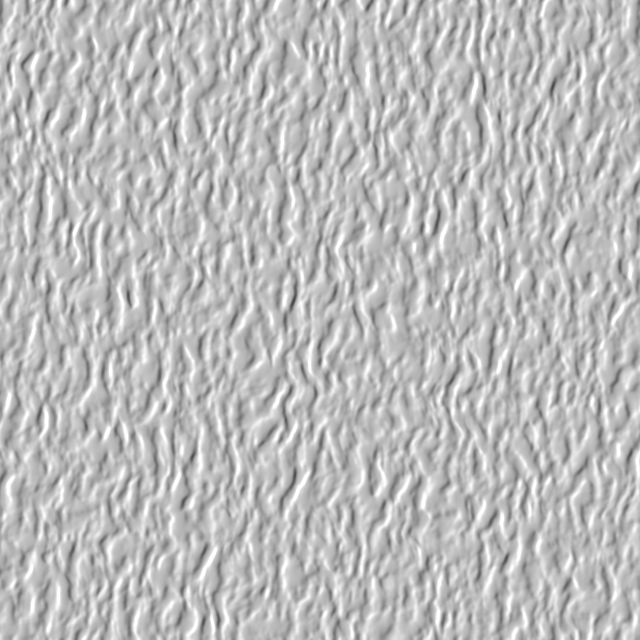
Give the GLSL for this texture, as a WebGL 2 fragment shader.

```glsl
#version 300 es
precision highp float;

uniform vec2 u_resolution;
out vec4 fragColor;

// Integer hash giving a vector in [-1, 1] per lattice cell
vec2 hashGradient(ivec2 cell, uint seed) {
    uvec2 q = uvec2(cell) * uvec2(1597u, 3571u) + uvec2(seed * 739u, seed * 491u);
    q = q * 1664525u + 1013904223u;
    q.x += q.y * 1664525u;
    q.y += q.x * 1664525u;
    q ^= q >> 16u;
    q.x += q.y * 1664525u;
    q.y += q.x * 1664525u;
    q ^= q >> 16u;
    return vec2(q & 65535u) / 32767.5 - 1.0;
}

float gradientNoise(vec2 p, uint seed) {
    ivec2 cell = ivec2(floor(p));
    vec2 f = fract(p);
    vec2 w = f * f * f * (f * (f * 6.0 - 15.0) + 10.0);
    float a = dot(hashGradient(cell, seed), f);
    float b = dot(hashGradient(cell + ivec2(1, 0), seed), f - vec2(1.0, 0.0));
    float c = dot(hashGradient(cell + ivec2(0, 1), seed), f - vec2(0.0, 1.0));
    float d = dot(hashGradient(cell + ivec2(1, 1), seed), f - vec2(1.0, 1.0));
    return mix(mix(a, b, w.x), mix(c, d, w.x), w.y);
}

// Bend the upright grain so that ridges lean, wander and fork
vec2 bendGrain(vec2 p, float lean, float amount) {
    float sway = gradientNoise(p * vec2(13.0, 17.0), 1u);
    float drift = gradientNoise(p * 5.0, 2u);
    return p + vec2(amount * (sway + drift) - lean * p.y, 0.0);
}

// Flatten the crests and floors, leaving steep flanks between them
float flatten(float height, float limit) {
    float ratio = height / limit;
    return height * inversesqrt(1.0 + ratio * ratio);
}

// Ridges, short lumps and fine pitting
float leatherHeight(vec2 p) {
    vec2 q = bendGrain(p, 0.06, 0.014);
    float ridges = gradientNoise(q * vec2(50.0, 25.0), 3u);
    float lumps = gradientNoise(q * vec2(84.0, 56.0), 4u);
    float pits = gradientNoise(q * vec2(140.0, 100.0), 5u);
    return flatten(ridges + 0.35 * lumps + 0.08 * pits + 0.06, 0.3);
}

// Slope of the surface towards a raking light
float relief(vec2 p, vec2 towardsLight) {
    return leatherHeight(p - towardsLight) - leatherHeight(p + towardsLight);
}

void main() {
    vec2 p = gl_FragCoord.xy / min(u_resolution.x, u_resolution.y);

    const float baseTone = 0.735;
    const float contrast = 1.14;
    const vec2 lightOffset = vec2(-0.0022, 0.0008);

    float tone = baseTone + contrast * relief(p, lightOffset);
    fragColor = vec4(vec3(clamp(tone, 0.3, 1.0)), 1.0);
}
```
